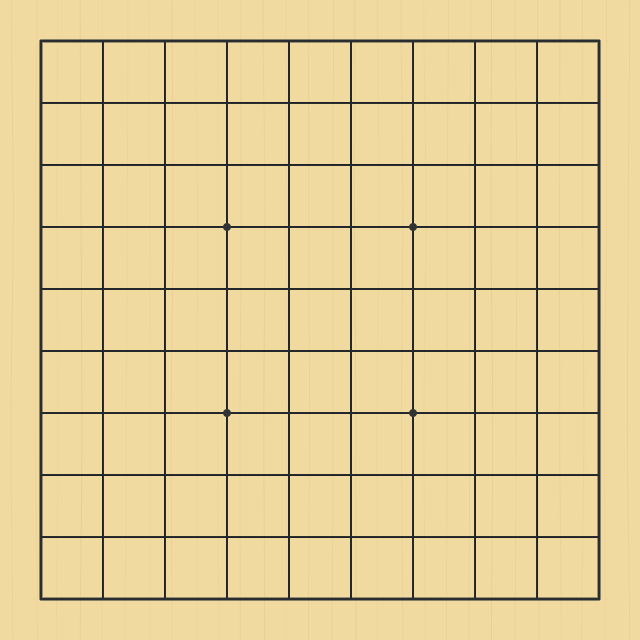
Give the GLSL for this pattern, as a WebGL 2 fragment shader.

```glsl
#version 300 es
precision highp float;

uniform vec2 u_resolution;
out vec4 fragColor;

const vec3 WOOD = vec3(0.941, 0.853, 0.624);
const vec3 GRAIN = vec3(0.80, 0.69, 0.46);
const vec3 LINE_INK = vec3(0.08, 0.10, 0.13);
const vec3 BORDER_INK = vec3(0.16, 0.175, 0.185);
const vec3 DOT_INK = vec3(0.19, 0.20, 0.20);

const float CELLS = 9.0;
const float MARGIN = 0.0640;
const float PITCH = (1.0 - 2.0 * MARGIN) / CELLS;
const float LINE_WIDTH = 0.0029;
const float BORDER_WIDTH = 0.0046;
const float DOT_RADIUS = 0.0062;
const float GRAIN_COUNT = 28.0;
const float GRAIN_WIDTH = 0.0014;

float hash(float n) {
    n = fract(n * 0.1031);
    n *= n + 33.33;
    return fract(n * (n + n));
}

// Smooth one-dimensional noise
float noise(float x) {
    float cell = floor(x);
    float t = fract(x);
    return mix(hash(cell), hash(cell + 1.0), t * t * (3.0 - 2.0 * t));
}

// Antialiased fill of a signed distance
float coverage(float dist, float pixel) {
    return clamp(0.5 - dist / pixel, 0.0, 1.0);
}

float boxDistance(vec2 p, vec2 halfSize) {
    vec2 d = abs(p) - halfSize;
    return length(max(d, 0.0)) + min(max(d.x, d.y), 0.0);
}

// Faint streaks, one per column, with their own drift and strength
float grainStreaks(vec2 p, float pixel) {
    float column = floor(p.x * GRAIN_COUNT);
    float seed = column + 17.0;
    float drift = 0.10 * (hash(seed) - 0.5)
                + 0.12 * (noise(p.y * 3.0 + seed * 11.0) - 0.5);
    float offset = (fract(p.x * GRAIN_COUNT) - 0.55 - drift) / GRAIN_COUNT;
    float strength = mix(0.12, 0.30, hash(seed + 50.0));
    strength *= mix(0.6, 1.0, noise(p.y * 5.0 + seed * 7.0));
    return strength * coverage(abs(offset) - 0.5 * GRAIN_WIDTH, pixel);
}

// Nearest horizontal or vertical rule, clipped to the board
float gridDistance(vec2 p, float board) {
    vec2 q = (p - MARGIN) / PITCH;
    vec2 d = abs(q - clamp(floor(q + 0.5), 0.0, CELLS)) * PITCH;
    return max(min(d.x, d.y) - 0.5 * LINE_WIDTH, board);
}

// Dots on the inner crossings at every third rule
float dotDistance(vec2 p) {
    vec2 q = (p - MARGIN) / PITCH;
    vec2 crossing = 3.0 * clamp(floor(q / 3.0 + 0.5), 1.0, 2.0);
    return length(q - crossing) * PITCH - DOT_RADIUS;
}

void main() {
    float side = min(u_resolution.x, u_resolution.y);
    float pixel = 1.0 / side;
    vec2 p = (gl_FragCoord.xy - 0.5 * u_resolution) / side + 0.5;
    float board = boxDistance(p - 0.5, vec2(0.5 - MARGIN));

    // Wood
    vec3 color = mix(WOOD, GRAIN, grainStreaks(p, pixel));

    // Rules, border and dots
    color = mix(color, LINE_INK, coverage(gridDistance(p, board), pixel));
    float border = abs(board) - 0.5 * BORDER_WIDTH;
    color = mix(color, BORDER_INK, coverage(border, pixel));
    color = mix(color, DOT_INK, coverage(dotDistance(p), pixel));

    fragColor = vec4(color, 1.0);
}
```
